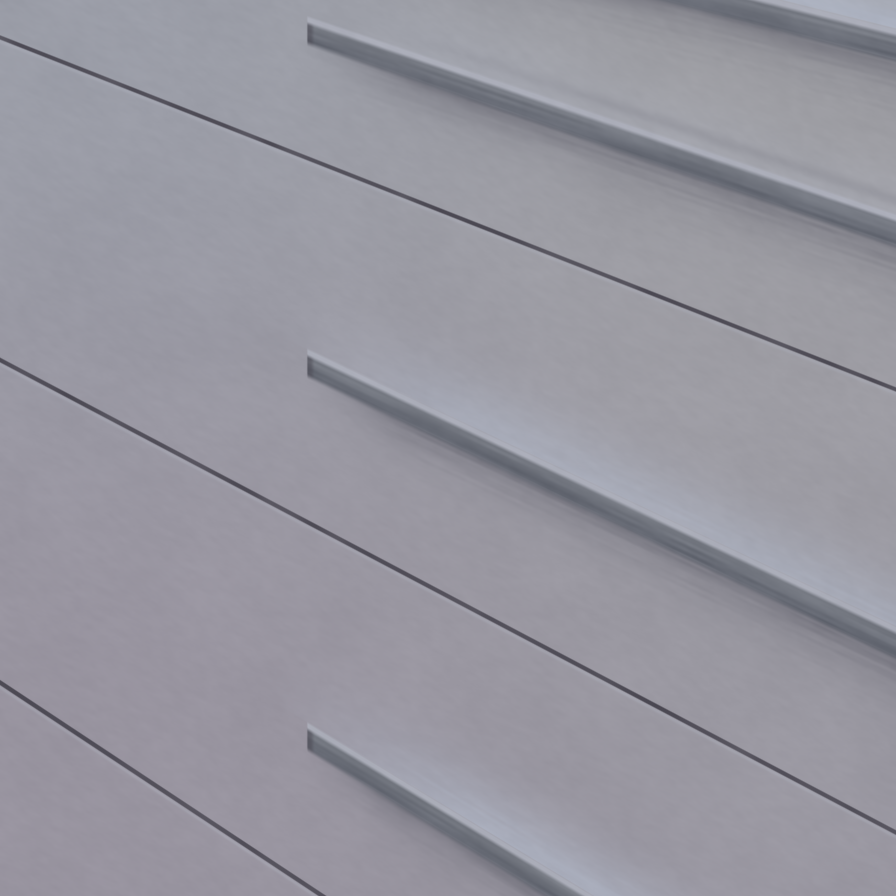
Give the GLSL for this texture, as a Shadertoy shader.

```glsl
// Painted metal drawer fronts in perspective: three dark seams fan out downwards,
// and each panel carries a raised pull with a bright ridge, grey face and soft shadow.
// Seams and pulls are sheared lines; value noise adds mottling and fine grain.

#define SEAM_WIDTH 0.0052
#define SEAM_TOP 0.0417
#define SEAM_GAP 0.360
#define SEAM_SLOPE 0.393
#define SLOPE_STEP 0.1345
#define PULL_START 0.343
#define PULL_HEIGHT 0.030
#define PULL_TAPER 0.009
#define RIDGE_HEIGHT 0.0075
#define SHEEN_REACH 0.075
#define MOTTLE 0.026
#define GRAIN 0.024

const vec3 SEAM_COLOR = vec3(0.29, 0.28, 0.32);
const vec3 FACE_LIGHT = vec3(0.46, 0.475, 0.51);
const vec3 FACE_DARK = vec3(0.385, 0.40, 0.44);
const vec3 RIDGE_COLOR = vec3(0.67, 0.68, 0.725);
const vec3 SHEEN_COLOR = vec3(0.68, 0.705, 0.765);
const vec3 SHADOW_COLOR = vec3(0.42, 0.42, 0.46);

float hash(vec2 p) {
    vec3 q = fract(vec3(p.xyx) * 0.1031);
    q += dot(q, q.yzx + 33.33);
    return fract((q.x + q.y) * q.z);
}

float noise(vec2 p) {
    vec2 cell = floor(p), f = fract(p);
    f = f * f * (3.0 - 2.0 * f);
    return mix(mix(hash(cell), hash(cell + vec2(1, 0)), f.x),
               mix(hash(cell + vec2(0, 1)), hash(cell + vec2(1, 1)), f.x), f.y);
}

float fbm(vec2 p) {
    float sum = 0.0, amp = 0.5;
    for (int i = 0; i < 4; i++) {
        sum += amp * noise(p);
        p = p * 2.03 + 17.0;
        amp *= 0.5;
    }
    return sum;
}

// Smooth step across an edge of the given softness
float edge(float at, float x, float soft) {
    return smoothstep(at - soft, at + soft, x);
}

// Broad tone of the paint: cool above, slightly violet below, neutral at right
vec3 paint(vec2 p) {
    vec3 left = mix(vec3(0.605, 0.615, 0.655), vec3(0.597, 0.58, 0.625), smoothstep(0.0, 0.8, p.y));
    vec3 right = mix(vec3(0.63, 0.632, 0.65), vec3(0.60, 0.59, 0.63), p.y);
    return mix(left, right, smoothstep(0.1, 0.9, p.x));
}

// Dark gap with a thin lit lip under it
vec3 addSeam(vec3 col, vec2 p, float row, float px) {
    float slope = SEAM_SLOPE + SLOPE_STEP * row;
    float d = p.y - SEAM_TOP - SEAM_GAP * row - slope * p.x;
    float halfWidth = 0.5 * SEAM_WIDTH * (0.9 + 0.1 * row);
    float lip = exp(-pow((d - 1.9 * halfWidth) / 0.0022, 2.0));
    col = mix(col, RIDGE_COLOR, 0.45 * lip);
    float gap = 1.0 - edge(halfWidth, abs(d), max(px, 0.0012));
    float worn = 0.82 + 0.18 * noise(vec2(p.x * 40.0, row * 9.0));
    return mix(col, SEAM_COLOR, gap * worn);
}

// Raised pull running right from PULL_START
vec3 addPull(vec3 col, vec2 p, float top, float slope, float sheen, float px) {
    float x = p.x - PULL_START;
    float d = p.y - top - slope * x;
    float height = PULL_HEIGHT + PULL_TAPER * max(x, 0.0);
    float soft = max(px, 0.0013);
    float streak = noise(vec2(x * 14.0, d * 260.0 + top * 50.0));

    // Reflected light above and cast shadow below
    float above = 1.0 - edge(0.0, d, soft);
    float rise = min(d, 0.0) / SHEEN_REACH;
    float glow = exp(-rise * rise * 1.6 + rise * 0.5) * smoothstep(-0.06, 0.22, x);
    col = mix(col, SHEEN_COLOR, above * glow * sheen * (0.8 + 0.2 * streak));
    float crease = exp(-pow((d + 0.016) / 0.007, 2.0)) * smoothstep(0.0, 0.4, x);
    col = mix(col, SHADOW_COLOR, 0.35 * crease * max(0.8 - sheen, 0.0));
    float below = edge(height - 0.002, d, soft);
    float reach = 0.018 + 0.022 * max(x, 0.0);
    float shade = exp(-max(d - height, 0.0) / reach) * smoothstep(-0.02, 0.12, x);
    col = mix(col, SHADOW_COLOR, below * shade * (0.55 + 0.35 * streak));

    // Ridge, face and the dark cut end
    float t = clamp((d - RIDGE_HEIGHT) / (height - RIDGE_HEIGHT), 0.0, 1.0);
    vec3 face = mix(FACE_LIGHT, FACE_DARK, smoothstep(0.0, 0.9, t)) + 0.06 * (streak - 0.4);
    face = mix(face, SEAM_COLOR, 0.5 * (1.0 - edge(0.006, x, 0.003)));
    vec3 body = mix(RIDGE_COLOR, face, edge(RIDGE_HEIGHT, d, 0.003));
    float mask = edge(0.0, x, soft) * edge(0.0, d, 0.002) * (1.0 - edge(height, d, 0.004));
    return mix(col, body, mask);
}

void mainImage(out vec4 fragColor, in vec2 fragCoord) {
    vec2 p = fragCoord / iResolution.xy;
    p.y = 1.0 - p.y;                       // measure downwards from the top
    float px = 0.75 / min(iResolution.x, iResolution.y);
    vec3 col = paint(p);

    // Upper lip, then one seam and one pull per drawer
    col = addPull(col, p, -0.132, 0.25, 1.0, px);
    for (int i = 0; i < 3; i++) {
        float row = float(i);
        float top = 0.0185 + row * (0.3483 + 0.0228 * row);
        col = addPull(col, p, top, 0.336 + 0.135 * row, min(0.25 + 0.50 * row, 0.9), px);
        col = addSeam(col, p, row, px);
    }

    // Mottled paint and fine grain
    col += MOTTLE * (fbm(p * 13.0) - 0.47);
    col += GRAIN * (fbm(vec2(p.x * 80.0, (p.y - 0.4 * p.x) * 150.0)) - 0.47);
    fragColor = vec4(clamp(col, 0.0, 1.0), 1.0);
}
```
